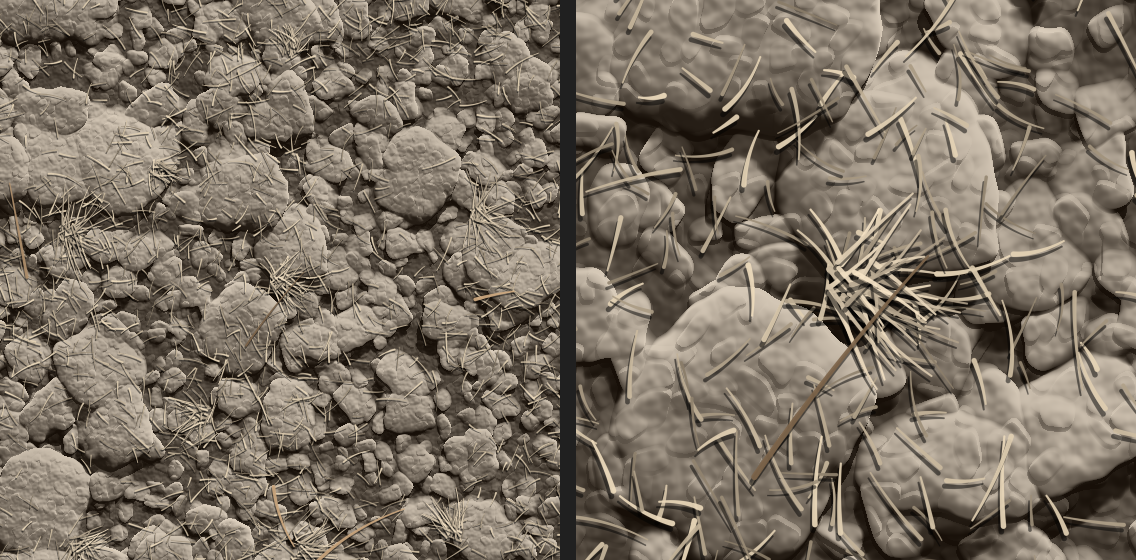
Left: the whole. Right: its middle third, enlarged.
Write a WebGL 2 fragment shader that draws this texture.

```glsl
#version 300 es
precision highp float;
// Dry ploughed soil: cracked clods and crumbs under scattered straw and pale stubble tufts.

uniform vec2 u_resolution;
out vec4 fragColor;

const float TAU = 6.2831853;
const vec2 SUN = vec2(0.35, 0.94);

// Three random values per cell
vec3 hash3(vec2 cell, float seed) {
    uvec3 v = uvec3(ivec3(vec3(cell, seed)) + 4096) * 1664525u + 1013904223u;
    v.x += v.y * v.z; v.y += v.z * v.x; v.z += v.x * v.y;
    v ^= v >> 16u;
    v.x += v.y * v.z; v.y += v.z * v.x; v.z += v.x * v.y;
    return vec3(v >> 8u) / 16777216.0;
}

vec2 direction(float angle) { return vec2(cos(angle), sin(angle)); }

// Coordinates of p along and across an axis
vec2 toAxis(vec2 p, vec2 axis) {
    return vec2(dot(p, axis), dot(p, vec2(-axis.y, axis.x)));
}

float cornerSlope(vec2 cell, vec2 offset, float seed) {
    return dot(direction(TAU * hash3(cell + offset, seed).x), -offset);
}

// Gradient noise, roughly -0.7 to 0.7
float noise(vec2 p, float seed) {
    vec2 i = floor(p), f = fract(p);
    vec2 u = f * f * f * (f * (f * 6.0 - 15.0) + 10.0);
    vec4 c = vec4(cornerSlope(i, vec2(0, 0), seed), cornerSlope(i, vec2(1, 0), seed),
                  cornerSlope(i, vec2(0, 1), seed), cornerSlope(i, vec2(1, 1), seed));
    c += vec4(dot(direction(TAU * hash3(i, seed).x), f),
              dot(direction(TAU * hash3(i + vec2(1, 0), seed).x), f),
              dot(direction(TAU * hash3(i + vec2(0, 1), seed).x), f),
              dot(direction(TAU * hash3(i + vec2(1, 1), seed).x), f));
    return mix(mix(c.x, c.y, u.x), mix(c.z, c.w, u.x), u.y);
}

// Height of tilted, blocky clods, one per occupied cell
float clods(vec2 p, float scale, float density, float seed) {
    vec2 q = p * scale, base = floor(q);
    float top = 0.0;
    for (int k = 0; k < 9; k++) {
        vec2 cell = base + vec2(k % 3, k / 3) - 1.0;
        vec3 place = hash3(cell, seed), form = hash3(cell, seed + 50.0);
        if (place.z > density) continue;
        vec2 d = q - cell - 0.5 - 0.7 * (place.xy - 0.5);
        float radius = mix(0.34, 0.68, form.x);
        vec2 e = abs(toAxis(d, direction(TAU * form.y))) / (radius * vec2(1.0, mix(0.6, 0.95, form.z)));
        float edge = dot(e * e, e);
        if (edge > 1.0) continue;
        vec2 tilt = 0.45 * direction(TAU * fract(form.z * 7.0));
        top = max(top, (0.65 * radius * sqrt(1.0 - edge) + dot(d, tilt)) / scale);
    }
    return top;
}

float soilHeight(vec2 p) {
    vec2 w = p + 0.014 * vec2(noise(p * 15.0, 1.0), noise(p * 15.0, 2.0));
    w += 0.005 * vec2(noise(p * 48.0, 3.0), noise(p * 48.0, 4.0));
    float h = max(clods(w, 6.5, 0.55, 10.0), clods(w, 13.0, 0.6, 11.0));
    h = max(h, clods(w, 27.0, 0.85, 12.0)) + 0.35 * clods(w, 58.0, 0.8, 13.0);
    return h + 0.005 * noise(p * 33.0, 5.0) + 0.003 * noise(p * 75.0, 6.0) + 0.0018 * noise(p * 160.0, 7.0);
}

vec3 earthColor(float tone) {
    return vec3(tone, 0.972 * tone - 0.027, 0.917 * tone - 0.05);
}

float soilTone(vec2 p) {
    float h = soilHeight(p);
    float slope = (h - soilHeight(p + SUN * 0.003)) / 0.003;
    float rise = max(soilHeight(p + SUN * 0.012) - 0.008, soilHeight(p + SUN * 0.03) - 0.02) - h;
    float tone = 0.57 + 0.25 * slope * inversesqrt(1.0 + slope * slope) + 0.09 * noise(p * 7.0, 8.0);
    tone *= mix(0.5, 1.0, smoothstep(-0.002, 0.016, h));
    return max(0.09, tone * mix(1.0, 0.4, smoothstep(0.0, 0.009, rise)));
}

// Coverage of a tapered, bent stalk that starts at the origin
float stalk(vec2 p, float angle, float len, float width, float bend, float px) {
    vec2 d = toAxis(p, direction(angle));
    float along = clamp(d.x, 0.0, len);
    d.y -= bend * along * along / len;
    float dist = length(vec2(d.x - along, d.y)) - width * (1.0 - 0.6 * along / len);
    return 1.0 - smoothstep(-0.7 * px, 0.7 * px, dist);
}

// Lay a stalk and its shadow over a colour
vec3 layStalk(vec3 col, vec3 tint, vec2 p, float angle, float len, float width, float bend, float px) {
    col *= 1.0 - 0.5 * stalk(p + SUN * 0.0035, angle, len, width, bend, px);
    return mix(col, tint, 0.92 * stalk(p, angle, len, width, bend, px));
}

// Loose stalks, gathered in patches; amount shifts how many cells hold one
vec3 looseStraw(vec3 col, vec2 p, float scale, float amount, float width, vec3 tint, float seed, float px) {
    vec2 base = floor(p * scale);
    for (int k = 0; k < 9; k++) {
        vec2 cell = base + vec2(k % 3, k / 3) - 1.0;
        vec3 place = hash3(cell, seed), form = hash3(cell, seed + 50.0);
        if (place.z > amount + 0.9 * noise(cell / scale * 3.5, 9.0)) continue;
        vec3 shade = tint * earthColor(mix(0.52, 0.92, form.z));
        col = layStalk(col, shade, p - (cell + place.xy) / scale, TAU * form.x, mix(0.35, 0.95, form.y) / scale,
                       width * mix(0.7, 1.3, form.z), 0.6 * (fract(form.x * 9.0) - 0.5), px);
    }
    return col;
}

// Fans of pale stubble
vec3 tufts(vec3 col, vec2 p, float scale, float px) {
    vec2 base = floor(p * scale);
    for (int k = 0; k < 9; k++) {
        vec2 cell = base + vec2(k % 3, k / 3) - 1.0;
        vec3 place = hash3(cell, 30.0), form = hash3(cell, 31.0);
        vec2 d = p - (cell + place.xy) / scale;
        if (place.z > 0.45 || length(d) > 0.14) continue;
        for (float b = 0.0; b < 36.0; b++) {
            vec3 r = hash3(cell * 40.0 + b, 32.0), s = hash3(cell * 40.0 + b, 33.0);
            float angle = TAU * form.x + (r.x - 0.5) * mix(0.9, 4.5, form.y);
            col = layStalk(col, vec3(1.02, 1.0, 0.95) * earthColor(mix(0.62, 0.95, s.x)), d - 0.03 * (s.yz - 0.5),
                           angle, mix(0.025, 0.09, r.y * form.z + 0.2 * r.z), 0.0015, 0.5 * (r.z - 0.5), px);
        }
    }
    return col;
}

void main() {
    float px = 1.0 / u_resolution.y;
    vec2 p = gl_FragCoord.xy * px;
    vec3 col = earthColor(soilTone(p));
    for (float i = 0.0; i < 8.0; i++)
        col = looseStraw(col, p, 26.0 - 1.7 * i, 0.46, 0.0013, vec3(1.02, 1.0, 0.94), 14.0 + i, px);
    col = tufts(col, p, 4.5, px);
    col = looseStraw(col, p, 5.0, 0.12, 0.0026, vec3(0.92, 0.8, 0.66), 24.0, px);
    fragColor = vec4(clamp(col, 0.0, 1.0), 1.0);
}
```
